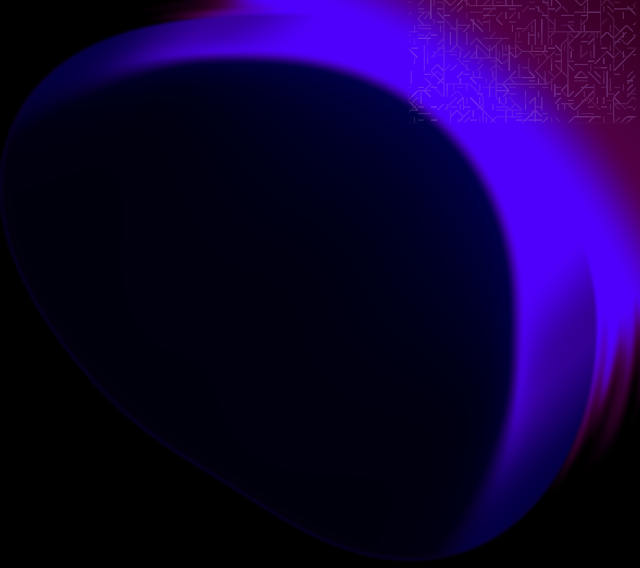
Reproduce this background procedurally as a WebGL 2 fragment shader.

```glsl
#version 300 es
precision highp float;

uniform vec2 u_resolution;
out vec4 fragColor;

#define BLUE vec3(0.31, 0.0, 0.99)
#define VIOLET vec3(0.20, 0.0, 0.58)
#define NAVY vec3(0.01, 0.0, 0.27)
#define MAGENTA vec3(0.31, 0.0, 0.27)
#define MAROON vec3(0.21, 0.0, 0.13)
#define NIGHT vec3(0.0, 0.0, 0.05)
#define LINE_COLOR vec3(0.65, 0.48, 0.80)
#define BLOB_CENTER vec2(0.482, 0.469)
#define LENS_CENTER vec2(0.378, 0.378)
#define CANVAS_HEIGHT 0.886
#define LINE_CELL 0.0102

float hash(vec2 p) {
  p = fract(p * vec2(0.1031, 0.1137));
  p += dot(p, p.yx + 33.33);
  return fract((p.x + p.y) * p.x * 17.0);
}

vec2 gradientAt(vec2 cell) {
  float a = 6.2832 * hash(cell + 71.0);
  return vec2(cos(a), sin(a));
}

float gradientNoise(vec2 p) {
  vec2 i = floor(p), f = fract(p);
  vec2 u = f * f * (3.0 - 2.0 * f), o = vec2(1.0, 0.0);
  float low = mix(dot(gradientAt(i), f), dot(gradientAt(i + o), f - o), u.x);
  float high = mix(dot(gradientAt(i + o.yx), f - o.yx), dot(gradientAt(i + 1.0), f - 1.0), u.x);
  return mix(low, high, u.y);
}

// Egg outline: a radius made of five harmonics of the angle
float blobDistance(vec2 p) {
  vec2 v = p - BLOB_CENTER;
  float a = atan(v.y, v.x);
  float r = 0.428 + 0.0014 * cos(a) - 0.0089 * sin(a);
  r += 0.0215 * cos(2.0 * a) - 0.067 * sin(2.0 * a);
  r += -0.0168 * cos(3.0 * a) + 0.0078 * sin(3.0 * a);
  r += -0.0027 * cos(4.0 * a) - 0.0035 * sin(4.0 * a);
  r += 0.0072 * cos(5.0 * a) + 0.0055 * sin(5.0 * a);
  return length(v) - r;
}

// Dark lens: a superellipse with longer left and lower radii
float lensDistance(vec2 p) {
  vec2 v = p - LENS_CENTER;
  vec2 radius = mix(vec2(0.547), vec2(0.436, 0.426), step(0.0, v));
  vec2 q = pow(abs(v) / radius + 1e-5, vec2(2.25));
  return (pow(q.x + q.y, 1.0 / 2.25) - 1.0) * 0.43;
}

// Straight and diagonal strokes on nested grids
float circuit(vec2 p, float pixel) {
  float ink = 0.0, cell = LINE_CELL;
  for (int i = 0; i < 4; i++) {
    vec2 g = p / cell, id = floor(g), f = fract(g) - 0.5;
    float kind = hash(id + float(i) * 19.0);
    float power = hash(id + 43.0 + float(i));
    float d = kind < 0.3 ? abs(f.x) : kind < 0.6 ? abs(f.y)
      : abs(f.x + (kind < 0.8 ? f.y : -f.y)) * 0.707;
    float straight = step(kind, 0.6);
    float shown = step(0.45, power) * (i > 1 ? straight : 1.0);
    float stroke = 1.0 - smoothstep(0.0003, 0.0003 + pixel, d * cell);
    ink = max(ink, stroke * shown * (0.08 + 0.27 * power * power));
    cell *= 2.0;
  }
  vec2 edge = smoothstep(vec2(0.635, 0.692), vec2(0.645, 0.698), p);
  return ink * edge.x * edge.y * (1.0 - smoothstep(0.990, 0.996, p.x));
}

void main() {
  vec2 p = gl_FragCoord.xy / u_resolution * vec2(1.0, CANVAS_HEIGHT);
  float pixel = 1.0 / u_resolution.x;
  float along = p.x + p.y, across = p.x - p.y;
  float blob = blobDistance(p), lens = lensDistance(p);

  // Outer beam with streaked ends and a magenta corner
  vec2 v = p - BLOB_CENTER;
  float streak = gradientNoise(vec2(blob * 65.0, atan(v.y, v.x) * 3.0));
  float side = abs(across - 0.065) + 0.07 * streak;
  float beamEdge = 1.55 - 0.45 * (across - 0.117) * (across - 0.117);
  vec3 corner = mix(MAGENTA, MAROON, smoothstep(1.60, 1.88, along));
  float redness = max(smoothstep(-0.06, 0.10, along - beamEdge), smoothstep(0.50, 0.63, side));
  vec3 color = mix(BLUE, corner, redness);
  color *= (1.0 - smoothstep(0.55, 0.70, side)) * smoothstep(0.95, 1.10, along);

  // Band between lens and outline, dimming toward both ends
  float tip = abs(across - 0.02);
  vec3 band = mix(BLUE, VIOLET, smoothstep(0.36, 0.52, tip));
  band = mix(band, NAVY, smoothstep(0.53, 0.70, tip));
  band = mix(band, NIGHT, smoothstep(0.68, 0.82, tip));
  float highlight = exp(-abs(lens) / 0.022) * (1.0 - smoothstep(0.48, 0.66, tip));
  band = mix(band, BLUE, 0.85 * highlight);

  // Night interior with a navy glow under the arc
  float glowWidth = mix(0.125, 0.035, smoothstep(0.10, 0.52, tip));
  float glow = exp(min(lens, 0.0) / glowWidth) * smoothstep(0.4, 1.2, along);
  vec3 inside = NIGHT + vec3(0.0, 0.0, 0.27) * glow * (1.0 - smoothstep(0.55, 0.80, tip));
  float softness = mix(0.020, 0.060, smoothstep(0.48, 0.75, tip));
  float arc = smoothstep(-softness, 0.4 * softness, lens);
  inside = mix(inside, band, arc);
  inside += vec3(0.22, 0.0, -0.06) * arc * (1.0 - arc) * (1.0 - smoothstep(0.45, 0.65, tip));

  // Faint rim of the egg
  inside = max(inside, vec3(0.03, 0.0, 0.17) * exp(-abs(blob) / 0.007));
  color = mix(color, inside, 1.0 - smoothstep(-0.004, 0.004 + pixel, blob));

  color = mix(color, LINE_COLOR, circuit(p, pixel));
  fragColor = vec4(clamp(color, 0.0, 1.0), 1.0);
}
```
